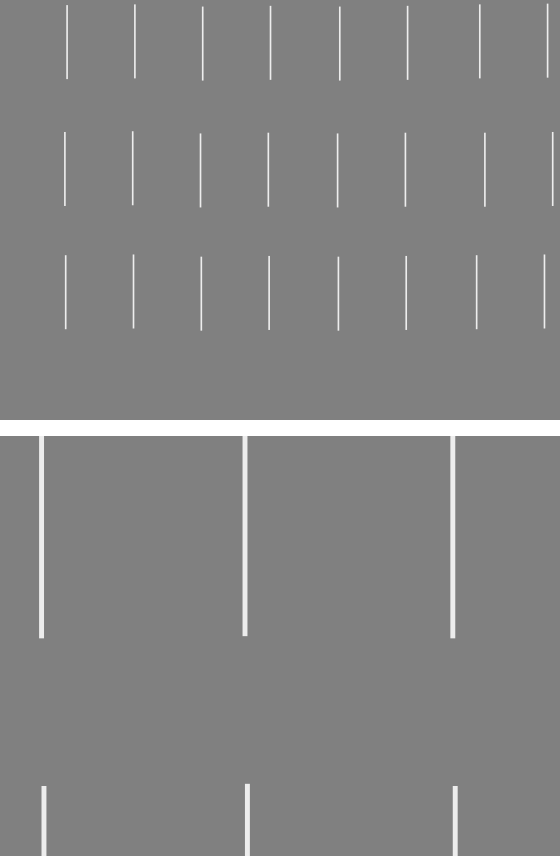
Top, the full canvas; bottom, a detail of the centre.
Reproduce this pattern procedurally as a Shadertoy shader.

```glsl
const float UNITS = 576.0;      // layout units per canvas height
const int ROWS = 3;
const int PAIRS = 4;
const float PAIR_GAP = 93.0;    // distance between the two strokes of a pair
const float PAIR_RISE = 1.0;    // second stroke sits slightly higher
const vec2 STROKE_SIZE = vec2(2.25, 101.5);
const vec3 GROUND = vec3(0.502);
const vec3 STROKE = vec3(0.93);

// Share of a pixel's extent that lies inside a centred span
float spanCoverage(float offset, float span, float pixel) {
    float lo = max(offset - 0.5 * pixel, -0.5 * span);
    float hi = min(offset + 0.5 * pixel, 0.5 * span);
    return clamp((hi - lo) / pixel, 0.0, 1.0);
}

float strokeCoverage(vec2 p, vec2 topCentre, vec2 size, float pixel) {
    vec2 offset = p - topCentre - vec2(0.0, 0.5 * size.y);
    return spanCoverage(offset.x, size.x, pixel)
         * spanCoverage(offset.y, size.y, pixel);
}

// Two neighbouring strokes, placed by the top of the first
float pairCoverage(vec2 p, vec2 topCentre, float pixel) {
    vec2 second = topCentre + vec2(PAIR_GAP, -PAIR_RISE);
    return max(strokeCoverage(p, topCentre, STROKE_SIZE, pixel),
               strokeCoverage(p, second, STROKE_SIZE, pixel));
}

// Uneven spacing: the last pair drifts differently in each row
vec2 pairPosition(int row, int pair) {
    vec3 rowX = vec3(92.0, 89.0, 90.1);
    vec3 rowY = vec3(7.0, 181.0, 350.0);
    vec4 pairX = vec4(0.0, 186.0, 374.0, 566.0);
    vec4 pairY = vec4(0.0, 2.0, 2.0, 0.0);
    vec3 lastDriftX = vec3(0.0, 10.0, -2.4);
    vec3 lastDriftY = vec3(-1.0, 1.0, 0.0);

    vec2 position = vec2(rowX[row] + pairX[pair], rowY[row] + pairY[pair]);
    if (pair == PAIRS - 1) {
        position += vec2(lastDriftX[row], lastDriftY[row]);
    }
    return position;
}

void mainImage(out vec4 fragColor, in vec2 fragCoord) {
    // Layout space runs downward from the upper left
    float pixel = UNITS / iResolution.y;
    vec2 p = vec2(fragCoord.x, iResolution.y - fragCoord.y) * pixel;

    float coverage = 0.0;
    for (int row = 0; row < ROWS; row++) {
        for (int pair = 0; pair < PAIRS; pair++) {
            coverage = max(coverage, pairCoverage(p, pairPosition(row, pair), pixel));
        }
    }

    fragColor = vec4(mix(GROUND, STROKE, coverage), 1.0);
}
```
